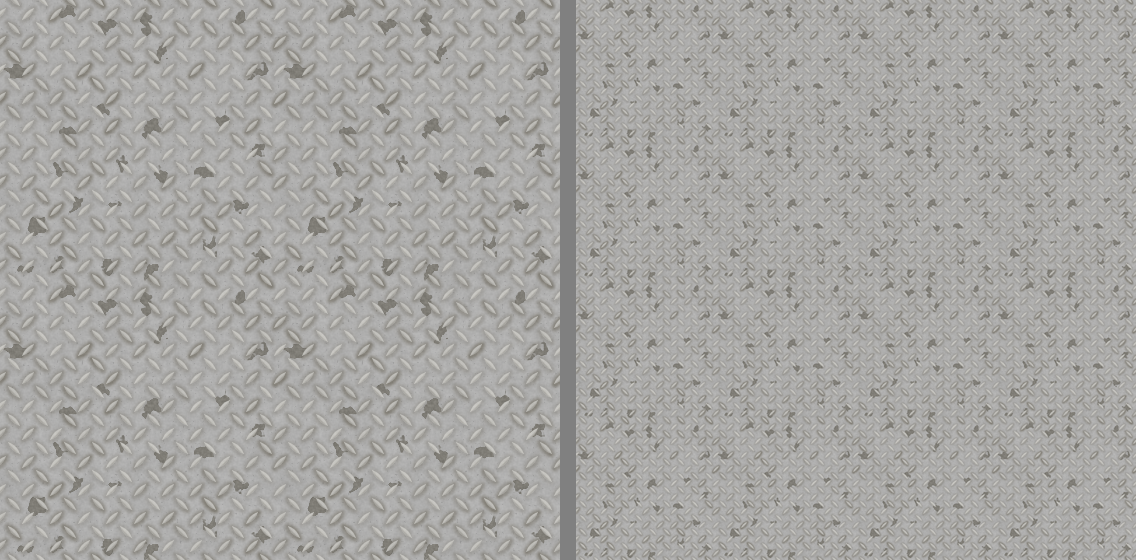
Left, the tile; right, the same tile 2 across and 2 down.
Give the GLSL for this texture, as a Shadertoy shader.

```glsl
// Worn steel tread plate: raised lens-shaped lugs in two crossing directions,
// soft grime around each lug, and dark chipped spots on mottled, grainy metal.
// Lugs are vesica distance fields on two lattices; all hashes wrap per patch.

const float PATCHES = 2.0;        // wear patches across the canvas
const float LUGS = 10.0;          // lugs of each direction across a patch
const float SPOTS = 6.0;          // spot cells across a patch
const float SPOT_SHARE = 0.62;    // part of the spot cells that hold a spot
const float LUG_LENGTH = 0.29;    // half length, in lug cells
const float LUG_WIDTH = 0.074;    // half width, in lug cells
const float GRIME_REACH = 0.125;  // falloff of the grime, in lug cells

const vec3 METAL = vec3(0.693, 0.692, 0.690);
const vec3 GRIME = vec3(0.520, 0.507, 0.475);
const vec3 SPOT = vec3(0.490, 0.480, 0.452);
const vec3 LUG_LIT = vec3(0.785, 0.780, 0.762);
const vec3 LUG_SHADED = vec3(0.675, 0.668, 0.645);

// Random value of a lattice point, repeating after a whole period
float hash(vec2 cell, float period, float seed) {
    cell -= period * floor((cell + 0.5) / period);
    vec3 h = fract(vec3(cell, seed + 1.0) * vec3(0.1031, 0.1030, 0.0973));
    h += dot(h, h.yzx + 33.33);
    return fract((h.x + h.y) * h.z);
}

float slope(vec2 cell, vec2 offset, float period, float seed) {
    float angle = 6.2832 * hash(cell + offset, period, seed);
    return angle;
}

// Contribution of one corner to the gradient noise
float corner(vec2 cell, vec2 f, vec2 offset, float period, float seed) {
    float angle = slope(cell, offset, period, seed);
    return dot(vec2(cos(angle), sin(angle)), f - offset);
}

// Wrapping gradient noise over one patch, about -0.7 to 0.7
float noise(vec2 patchPos, float period, float seed) {
    vec2 p = patchPos * period;
    vec2 cell = floor(p), f = p - cell;
    vec2 w = f * f * f * (f * (f * 6.0 - 15.0) + 10.0);
    float low = mix(corner(cell, f, vec2(0, 0), period, seed),
                    corner(cell, f, vec2(1, 0), period, seed), w.x);
    float high = mix(corner(cell, f, vec2(0, 1), period, seed),
                     corner(cell, f, vec2(1, 1), period, seed), w.x);
    return mix(low, high, w.y);
}

// Distance to a lens that lies along y
float lens(vec2 p) {
    float radius = (LUG_LENGTH * LUG_LENGTH + LUG_WIDTH * LUG_WIDTH) / (2.0 * LUG_WIDTH);
    float shift = radius - LUG_WIDTH;
    p = abs(p);
    return (p.y - LUG_LENGTH) * shift > p.x * LUG_LENGTH
        ? length(p - vec2(0.0, LUG_LENGTH))
        : length(p + vec2(shift, 0.0)) - radius;
}

// Distance to the nearest chipped spot, in spot cells
float spotDistance(vec2 patchPos) {
    vec2 p = patchPos * SPOTS;
    p += 0.20 * vec2(noise(patchPos, 30.0, 11.0), noise(patchPos, 30.0, 12.0));
    p += 0.05 * vec2(noise(patchPos, 90.0, 13.0), noise(patchPos, 90.0, 14.0));
    float nearest = 1.0;
    for (int y = -1; y <= 1; y++)
    for (int x = -1; x <= 1; x++) {
        vec2 cell = floor(p) + vec2(x, y);
        if (hash(cell, SPOTS, 21.0) > SPOT_SHARE) continue;
        vec2 jitter = vec2(hash(cell, SPOTS, 22.0), hash(cell, SPOTS, 23.0));
        float angle = 3.1416 * hash(cell, SPOTS, 24.0);
        float c = cos(angle), s = sin(angle);
        vec2 local = mat2(c, s, -s, c) * (p - cell - 0.15 - 0.7 * jitter);
        float radius = mix(0.12, 0.19, hash(cell, SPOTS, 25.0));
        nearest = min(nearest, length(local * vec2(0.95, 1.25)) - radius);
    }
    return nearest;
}

void mainImage(out vec4 fragColor, in vec2 fragCoord) {
    vec2 patchPos = fragCoord / iResolution.xy * PATCHES;
    float pixel = PATCHES / iResolution.y;
    vec2 lugPos = patchPos * LUGS;

    // Mottled metal
    float mottle = noise(patchPos, 9.0, 1.0) + 0.7 * noise(patchPos, 26.0, 2.0);
    float grain = noise(patchPos, 64.0, 3.0) + noise(patchPos, 128.0, 4.0);
    vec3 color = METAL + 0.030 * mottle + 0.028 * grain;
    color -= 0.07 * smoothstep(0.34, 0.55, noise(patchPos, 100.0, 5.0));

    // Both lug lattices: 0 leans left, 1 leans right
    float grime = 0.0, cover = 0.0;
    vec3 lugColor = LUG_LIT;
    for (int i = 0; i < 2; i++) {
        float lean = float(i);
        vec2 origin = mix(vec2(0.5, 0.0), vec2(0.0, 0.5), lean);
        vec2 cell = floor(lugPos - origin + 0.5);
        vec2 p = lugPos - origin - cell;
        float side = 1.0 - 2.0 * lean;
        vec2 local = vec2(side * p.x + p.y, p.y - side * p.x) * 0.7071;
        float d = lens(local);
        float wear = hash(cell, LUGS, 31.0 + lean);

        float reach = max(lens(local + vec2(0.025, 0.0)), 0.0) / GRIME_REACH;
        float strength = mix(0.32, 0.95, wear * wear) * (1.0 + 0.5 * mottle);
        grime = max(grime, strength * exp(-reach * reach));

        float mask = 1.0 - smoothstep(-0.7, 0.7, d / (pixel * LUGS));
        vec3 face = mix(LUG_SHADED, LUG_LIT, smoothstep(-0.065, 0.015, local.x));
        lugColor = mix(lugColor, face - 0.04 * wear, mask);
        cover = max(cover, mask);
    }
    color = mix(color, GRIME + 0.03 * grain, clamp(grime, 0.0, 1.0));

    // Chipped spots with a darker rim, below the lugs
    float d = spotDistance(patchPos);
    float rim = smoothstep(-0.035, 0.0, d);
    float chip = 1.0 - smoothstep(-0.8, 0.8, d / (pixel * SPOTS));
    color = mix(color, SPOT + 0.05 * grain - 0.035 * rim, 0.95 * chip);

    color = mix(color, lugColor + 0.02 * grain, cover);
    fragColor = vec4(clamp(color, 0.0, 1.0), 1.0);
}
```
